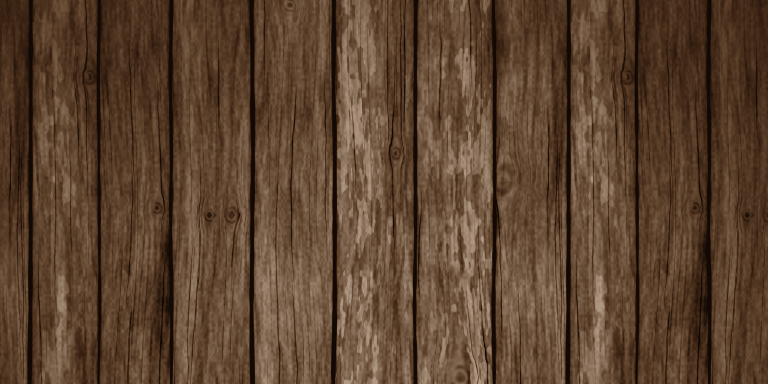
A Shadertoy shader for this texture:

```glsl
const float PERIOD = 1.401;        // width of one run of seven planks
const float FIRST_GAP = 0.079;     // where the first run starts
const float GAP_MIN = 0.0026;      // half width of the narrowest gap
const float GAP_VARIATION = 0.003;
const float BASE_TONE = 0.64;
const float PAINT_TONE = 0.30;
const int CRACKS = 5;              // long cracks per plank
const vec3 DARK = vec3(0.07, 0.035, 0.015);
const vec3 UMBER = vec3(0.24, 0.145, 0.08);
const vec3 BROWN = vec3(0.38, 0.27, 0.18);
const vec3 PALE = vec3(0.68, 0.59, 0.51);

// left edge, tone shift, paint amount, paint centre across the plank
const vec4 PLANKS[7] = vec4[7](
    vec4(0.000, 0.00, 0.50, 0.35), vec4(0.179, -0.05, 0.15, 0.25),
    vec4(0.367, -0.03, 0.00, 0.50), vec4(0.578, 0.02, 0.00, 0.50),
    vec4(0.791, 0.00, 1.00, 0.22), vec4(1.002, -0.02, 0.95, 0.72),
    vec4(1.208, 0.00, 0.10, 0.20));

// centre and radius
const vec3 KNOTS[8] = vec3[8](
    vec3(0.156, 0.797, 0.015), vec3(0.330, 0.458, 0.012),
    vec3(0.467, 0.440, 0.012), vec3(0.525, 0.440, 0.016),
    vec3(0.677, 0.987, 0.014), vec3(0.951, 0.600, 0.012),
    vec3(1.119, 0.015, 0.024), vec3(1.229, 0.535, 0.027));

float hash(vec2 p) {
    vec3 q = fract(p.xyx * 0.1031);
    q += dot(q, q.yzx + 33.33);
    return fract((q.x + q.y) * q.z);
}

float noise(vec2 p) {
    vec2 i = floor(p), f = fract(p);
    f = f * f * (3.0 - 2.0 * f);
    return mix(mix(hash(i), hash(i + vec2(1, 0)), f.x),
               mix(hash(i + vec2(0, 1)), hash(i + vec2(1, 1)), f.x), f.y);
}

// Thin lines along the middle contour of a noise field
float hairline(vec2 p, float thickness) {
    return 1.0 - smoothstep(0.0, thickness, abs(noise(p) - 0.5));
}

// Signed distance to the wavering gap at one plank edge
float gapDistance(vec2 p, float edge, int id) {
    float seed = float(id % 7) * 13.0 + 5.0;
    float waver = 0.004 * (noise(vec2(seed, p.y * 5.0)) - 0.5);
    float halfWidth = GAP_MIN + GAP_VARIATION * hash(vec2(seed, 3.0));
    halfWidth += 0.002 * (noise(vec2(seed + 50.0, p.y * 30.0)) - 0.5);
    return abs(p.x - edge - waver) - halfWidth;
}

// Darkening by long, tapering cracks
float crackShade(vec2 grain, float left, float width, float seed, float pixel) {
    float shade = 0.0;
    for (int i = 0; i < CRACKS; i++) {
        vec2 key = vec2(float(i) * 7.0 + 1.0, seed);
        float x = left + width * mix(0.08, 0.92, hash(key));
        x += 0.016 * (noise(vec2(grain.y * 3.5, seed + float(i) * 9.0)) - 0.5);
        x += 0.003 * (noise(vec2(grain.y * 25.0, seed + float(i) * 5.0)) - 0.5);
        float reach = mix(0.15, 0.6, hash(key + 20.0));
        float taper = 1.0 - smoothstep(0.3, 1.0, abs(grain.y - hash(key + 40.0)) / reach);
        float halfWidth = 0.0014 * taper;
        float line = 1.0 - smoothstep(halfWidth - pixel * 0.7, halfWidth + pixel * 0.7, abs(grain.x - x));
        shade = max(shade, line * taper);
    }
    return shade;
}

void mainImage(out vec4 fragColor, in vec2 fragCoord) {
    vec2 uv = fragCoord / iResolution.xy;
    vec2 p = uv * vec2(2.0, 1.0);
    float pixel = 1.0 / iResolution.y;
    p.x = mod(p.x - FIRST_GAP, PERIOD);

    // Find the plank
    int id = 0;
    for (int i = 1; i < 7; i++) if (p.x >= PLANKS[i].x) id = i;
    vec4 plank = PLANKS[id];
    float right = id < 6 ? PLANKS[id + 1].x : PERIOD;
    float width = right - plank.x;
    float seed = float(id) * 17.0 + 4.0;

    // Knots, and grain that bends round them
    vec2 grain = p;
    grain.x += 0.03 * (noise(vec2(p.x * 7.0 + seed, p.y * 2.2)) - 0.5);
    float knotTone = 0.0;
    for (int i = 0; i < 8; i++) {
        vec3 knot = KNOTS[i];
        if (knot.x < plank.x || knot.x > right) continue;
        vec2 offset = (p - knot.xy) / knot.z * vec2(1.0, 0.8);
        float d = length(offset) + 0.5 * (noise(offset * 1.6 + seed) - 0.5);
        grain.x -= 0.8 * (p.x - knot.x) * exp(-0.22 * d * d);
        float rim = d - 0.9;
        knotTone -= 0.16 * exp(-14.0 * rim * rim) * noise(offset * 1.2 + 9.0) * 2.0;
        knotTone -= 0.35 * (1.0 - smoothstep(0.15, 0.55, d));
    }

    // Wood fibres, from broad bands to fine threads
    vec2 g = grain + vec2(seed, seed * 3.0);
    float tone = BASE_TONE + plank.y + knotTone;
    tone += 0.24 * (noise(g * vec2(24.0, 1.5)) - 0.5);
    tone += 0.17 * (noise(g * vec2(9.0, 4.0)) - 0.5);
    tone += 0.16 * (noise(g * vec2(75.0, 6.0)) - 0.5);
    tone += 0.24 * (noise(g * vec2(170.0, 24.0)) - 0.5);
    tone += 0.17 * (noise(g * vec2(210.0, 130.0)) - 0.5);

    // Fine dark hairlines, broken into patches
    float patches = smoothstep(0.3, 0.65, noise(g * vec2(20.0, 6.0) + 31.0));
    tone -= 0.19 * patches * hairline(g * vec2(62.0, 2.2), 0.13);
    tone -= 0.14 * (1.0 - patches) * hairline(g * vec2(85.0, 5.0) + 17.0, 0.16);

    // Worn paint in crisp flakes
    float across = (p.x - plank.x) / width - plank.w;
    float cover = plank.z * (0.2 + 0.8 * exp(-10.0 * across * across));
    float flake = 0.34 * noise(g * vec2(20.0, 3.0) + 50.0)
                + 0.36 * noise(g * vec2(65.0, 12.0) + 70.0)
                + 0.30 * noise(g * vec2(140.0, 45.0) + 90.0);
    float threshold = 0.62 - 0.15 * cover;
    tone += PAINT_TONE * sqrt(cover) * smoothstep(threshold - 0.02, threshold + 0.05, flake);
    tone -= 0.42 * crackShade(grain, plank.x, width, seed, pixel);

    // Light falls off towards the top and the sides
    float side = uv.x * 2.0 - 1.0;
    tone *= 1.05 - 0.30 * side * side - 0.28 * uv.y * uv.y;

    // Gaps with soft shadow beside them
    float gap = min(gapDistance(p, plank.x, id), gapDistance(p, right, id + 1));
    tone -= 0.18 * exp(-max(gap, 0.0) * 160.0);
    tone = clamp(tone, 0.0, 1.0) * smoothstep(-0.7 * pixel, 0.7 * pixel, gap);

    // Tone to colour
    vec3 color = mix(DARK, UMBER, clamp(tone / 0.27, 0.0, 1.0));
    color = mix(color, BROWN, clamp((tone - 0.27) / 0.23, 0.0, 1.0));
    color = mix(color, PALE, clamp(tone * 2.0 - 1.0, 0.0, 1.0));
    fragColor = vec4(color, 1.0);
}
```
